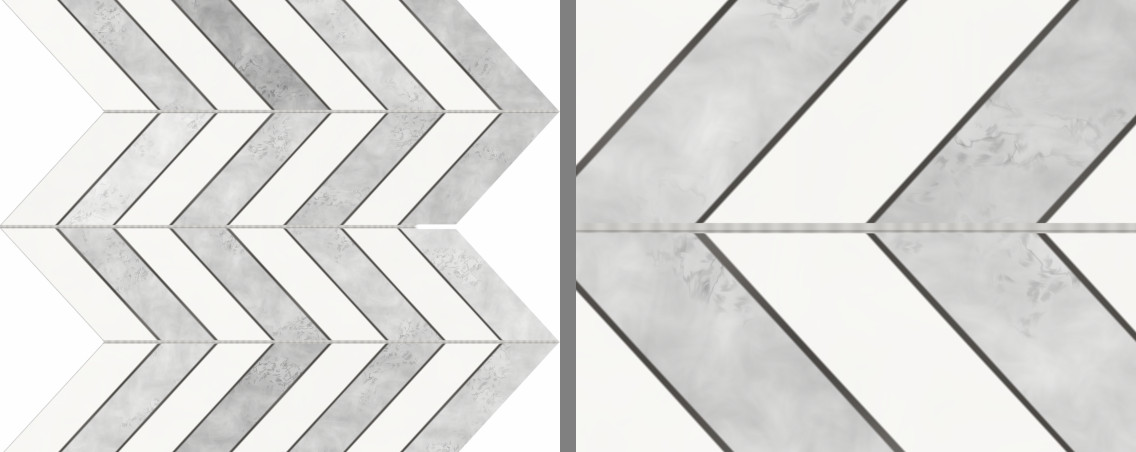
Left: the whole. Right: its middle third, enlarged.
Give the GLSL for this pattern, as a Shadertoy shader.

```glsl
// Chevron marble mosaic: four rows of eight slanted tiles, plain white ones
// alternating with veined grey ones. Rows are a sheared grid mirrored by a
// triangle wave; the stone is layered sines plus cellular specks.
#define ROW_H 0.2548
#define ROW_START 0.008
#define TILE_W 0.1260
#define TILES 8.0
#define SHEAR 0.2335
#define LEFT -0.0035
#define JOINT 0.0025
#define SEAM 0.0038
#define BACKDROP vec3(0.998)
#define WHITE_STONE vec3(0.968, 0.965, 0.955)
#define JOINT_COLOR vec3(0.29, 0.28, 0.265)

// Stone tone of the grey tiles: one column per row, left to right
const mat4 TONES = mat4(0.82, 0.71, 0.85, 0.79,
                        0.91, 0.84, 0.81, 0.80,
                        0.83, 0.81, 0.84, 0.87,
                        0.85, 0.76, 0.80, 0.84);

float hash(vec2 p) {
    p = fract(p * vec2(0.1031, 0.1137));
    p += dot(p, p.yx + 33.33);
    return fract((p.x + p.y) * p.x * 97.3);
}

// Warped layered sines, roughly -1 to 1
float clouds(vec2 q) {
    float sum = 0.0, amp = 0.5;
    for (int i = 0; i < 5; i++) {
        q = mat2(0.8, -0.6, 0.6, 0.8) * q * 1.7 + 1.3;
        q += 0.6 * sin(q.yx * 1.1);
        sum += amp * sin(q.x) * sin(q.y);
        amp *= 0.62;
    }
    return sum;
}

// Cellular noise: distance to the nearest scattered point
float cells(vec2 q) {
    vec2 base = floor(q);
    float nearest = 2.0;
    for (int j = -1; j <= 1; j++)
        for (int i = -1; i <= 1; i++) {
            vec2 c = base + vec2(i, j);
            vec2 point = c + vec2(hash(c + 7.0), hash(c + 61.0));
            nearest = min(nearest, length(q - point));
        }
    return nearest;
}

vec3 greyMarble(vec2 p, float tone, float seed) {
    vec2 q = p * 20.0 + seed * vec2(71.0, 43.0);
    float cloud = clouds(q);
    float fine = clouds(q * 3.1 + 9.0);
    float patches = smoothstep(0.0, 0.6, clouds(q * 0.6 + 4.0));
    float specks = 1.0 - smoothstep(0.05, 0.42, cells(q * 3.2 + 0.7 * fine));
    float vein = 1.0 - smoothstep(0.0, 0.09, abs(cloud + 0.25 * fine - 0.22));
    float depth = 0.5 + 2.6 * (0.93 - tone);
    float v = tone + depth * (0.075 * cloud + 0.035 * fine);
    v -= depth * patches * (0.12 * specks + 0.10 * vein);
    return clamp(v, 0.3, 0.95) * vec3(1.003, 1.0, 0.997);
}

float band(float d, float halfWidth, float soft) {
    return 1.0 - smoothstep(halfWidth - soft, halfWidth + soft, d);
}

void mainImage(out vec4 fragColor, in vec2 fragCoord) {
    vec2 p = fragCoord / iResolution.y;
    float px = 0.8 / iResolution.y;

    // Sheared grid, mirrored on every other row
    float r = (1.0 - p.y + ROW_START) / ROW_H;
    float zigzag = abs(mod(r + 1.0, 2.0) - 1.0);
    float t = (p.x - LEFT - SHEAR * zigzag) / TILE_W;
    float across = TILE_W * ROW_H / length(vec2(ROW_H, SHEAR));
    float row = clamp(floor(r), 0.0, 3.0);
    float tile = clamp(floor(t), 0.0, TILES - 1.0);
    float seed = hash(vec2(tile + 3.0, row * 11.0 + 5.0));

    // Stone
    vec3 color = WHITE_STONE + 0.012 * (seed - 0.5) + 0.004 * clouds(p * 24.0 + seed * 30.0);
    if (mod(tile, 2.0) > 0.5)
        color = greyMarble(p, TONES[int(row)][int(tile) / 2], seed);

    // Dark slanted joints, uneven in width and depth
    float jointId = floor(t + 0.5);
    float wear = hash(vec2(jointId + 19.0, row * 7.0 + 2.0));
    float ripple = 0.5 + 0.5 * sin(r * 9.0 + wear * 40.0);
    float inner = step(0.5, jointId) * step(jointId, TILES - 0.5);
    float joint = band(abs(t - jointId) * across, JOINT * (0.8 + 0.3 * wear + 0.15 * ripple), px + 0.0006);
    vec3 grout = JOINT_COLOR + 0.16 * wear * ripple;
    color = mix(color, grout, joint * inner);

    // Pale mesh seam between rows
    float seamOffset = (fract(r + 0.5) - 0.5) * ROW_H;
    float mesh = 0.5 + 0.5 * sin(p.x * 420.0 + 2.0 * sin(p.x * 37.0));
    float lip = band(abs(seamOffset - 0.0022), 0.0009, px);
    vec3 seamColor = vec3(0.83, 0.825, 0.81) - 0.06 * mesh - 0.13 * lip;
    color = mix(color, seamColor, band(abs(seamOffset), SEAM, px));

    // Thin shadow on the left rim, then the sheet outline
    float edge = min(t, TILES - t) * across;
    color = mix(color, vec3(0.74), 0.7 * band(abs(t * across - 0.001), 0.0012, px));
    float sheet = smoothstep(-px, px, edge);

    // Open slot where the seam stops short at the inner right corner
    float slot = band(abs(seamOffset), 0.0052, px) * smoothstep(7.28, 7.36, t) * step(zigzag, 0.5);
    color = mix(BACKDROP, color, sheet * (1.0 - slot));
    fragColor = vec4(color, 1.0);
}
```
